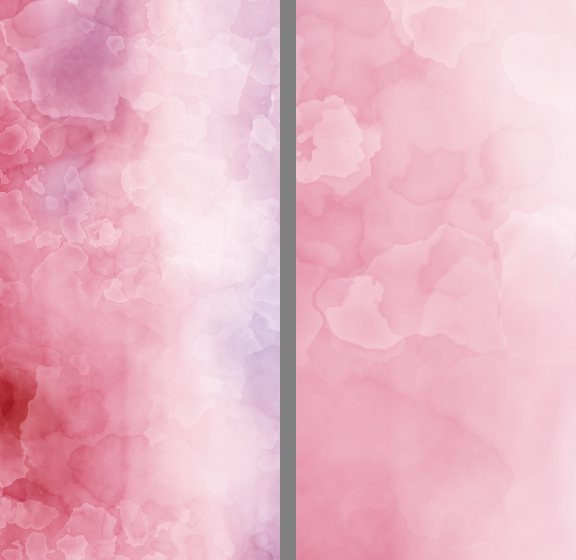
Left, the full canvas; right, a detail of the centre.
Reproduce this background procedurally as a Shadertoy shader.

```glsl
// Watercolour wash: rose pigment thinning into pale paper, lilac margin, ragged blooms
#define PAPER vec3(0.99, 0.955, 0.965)
#define ROSE vec3(0.19, 1.00, 0.73)    // absorption per unit of pigment
#define RED vec3(0.25, 1.05, 1.00)
#define VIOLET vec3(0.72, 1.00, 0.42)
#define DENSITY 0.68                   // pigment at the left margin
#define FALLOFF 2.45                   // thinning towards the right
#define CLOUDS 1.9                     // strength of the soft mottling
#define BLOOM 0.50                     // strength of the hard-edged blooms
#define BLOOM_EDGE 0.035               // edge width, in cells
#define RAGGED 0.85                    // raggedness of bloom outlines
#define GRAIN 0.07                     // paper tooth

vec3 hash3(vec2 p) {
    vec3 q = fract(p.xyx * vec3(0.1031, 0.1030, 0.0973));
    q += dot(q, q.yxz + 33.33);
    return fract((q.xxy + q.yzz) * q.zyx);
}

float noise(vec2 p) {
    vec2 i = floor(p), f = fract(p);
    f = f * f * (3.0 - 2.0 * f);
    float low = mix(hash3(i).x, hash3(i + vec2(1, 0)).x, f.x);
    float high = mix(hash3(i + vec2(0, 1)).x, hash3(i + vec2(1, 1)).x, f.x);
    return mix(low, high, f.y);
}

float fbm(vec2 p) {
    float sum = 0.0, amp = 0.5;
    for (int i = 0; i < 5; i++) {
        sum += amp * noise(p);
        p = mat2(1.6, 1.2, -1.2, 1.6) * p + 7.3;
        amp *= 0.5;
    }
    return sum;
}

// Soft elliptical stain
float stain(vec2 p, vec2 centre, vec2 size) {
    vec2 q = (p - centre) / size;
    return exp(-dot(q, q));
}

// Cellular blooms: crisp at the rim, fading inwards; mostly lifting pigment
float blooms(vec2 p) {
    p += RAGGED * (vec2(fbm(p * 1.9), fbm(p * 1.9 + 41.0)) - 0.5);
    vec2 cell = floor(p);
    float depth = -1.0, lift = 0.0;
    for (int y = -1; y <= 1; y++)
    for (int x = -1; x <= 1; x++) {
        vec2 id = cell + vec2(x, y);
        vec3 h = hash3(id);
        float d = mix(0.25, 0.6, h.z) - length(p - id - 0.2 - 0.6 * h.xy);
        if (d > depth) {
            depth = d;
            lift = fract(h.z * 37.0) < 0.65 ? 1.0 : -0.6;
        }
    }
    float rim = 0.25 * exp(-abs(depth) * 40.0);
    return lift * smoothstep(0.0, BLOOM_EDGE, depth) * exp(-max(depth, 0.0) * 5.0) - rim;
}

void mainImage(out vec4 fragColor, in vec2 fragCoord) {
    vec2 uv = fragCoord / iResolution.xy;
    vec2 p = fragCoord / iResolution.y;

    // Wandering coordinates for the broad washes
    vec2 drift = vec2(fbm(p * 5.0 + 3.0), fbm(p * 5.0 + 19.0)) - 0.5;
    vec2 w = uv + drift * vec2(0.30, 0.16);

    // Broad pigment layout
    float redStain = stain(w, vec2(0.05, 0.23), vec2(0.16, 0.12));
    float mauveStain = stain(w, vec2(0.27, 0.91), vec2(0.18, 0.14));
    float density = DENSITY * exp(-FALLOFF * max(w.x, 0.0));
    density += 0.15 * smoothstep(0.68, 1.0, w.x);
    density += 0.28 * redStain + 0.20 * mauveStain;
    density += 0.17 * stain(w, vec2(0.28, 0.21), vec2(0.24, 0.16));
    density += 0.13 * stain(w, vec2(0.20, 0.78), vec2(0.24, 0.10));
    density *= 1.0 - 0.65 * stain(w, vec2(0.67, 0.60), vec2(0.15, 0.08));

    // Mottling and blooms at three sizes, gathered in patches
    float tone = CLOUDS * (fbm(p * 6.0 + drift * 2.0) - 0.48);
    float scale = 5.0;
    for (int i = 0; i < 3; i++) {
        float shift = 17.0 * float(i);
        float cover = smoothstep(0.32, 0.62, fbm(p * 5.0 + shift + 60.0));
        tone -= BLOOM * cover * blooms(p * scale + shift);
        scale *= 1.9;
    }

    // Vertical brush drag and paper tooth
    tone += 0.16 * (noise(p * vec2(75.0, 5.0) + drift * 3.0) - 0.5);
    tone += GRAIN * (noise(p * 230.0) + noise(p * 110.0) - 1.0);
    density *= exp(tone);

    // Pigment mixture
    float lilac = smoothstep(0.62, 1.05, w.x) * 0.55;
    lilac += 0.45 * stain(w, vec2(0.96, 0.43), vec2(0.18, 0.16));
    lilac += 0.32 * mauveStain + 0.28 * stain(w, vec2(0.25, 0.63), vec2(0.12, 0.07));
    vec3 pigment = mix(ROSE, VIOLET, clamp(lilac, 0.0, 1.0));
    pigment = mix(pigment, RED, 0.8 * redStain);

    fragColor = vec4(PAPER * exp(-density * pigment), 1.0);
}
```
